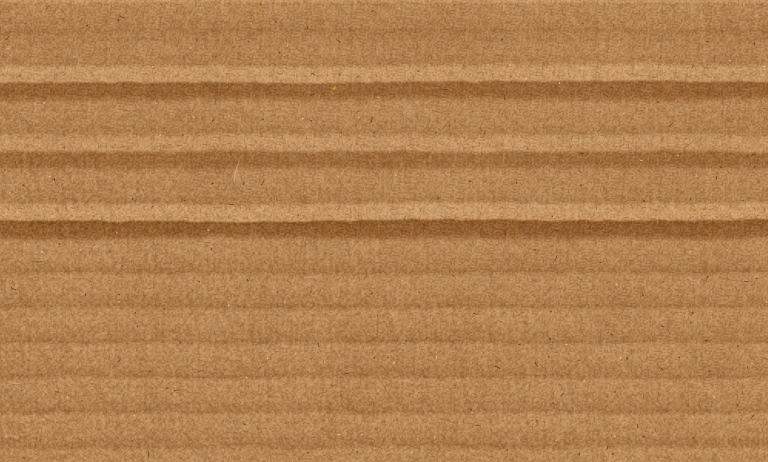
This texture is drawn by a Shadertoy shader. Its source:

```glsl
float hash(vec2 p) {
    return fract(sin(dot(p, vec2(127.1, 311.7))) * 43758.5);
}

float noise(vec2 p) {
    vec2 i = floor(p), f = fract(p);
    f = f * f * (3.0 - 2.0 * f);
    return mix(mix(hash(i), hash(i + vec2(1, 0)), f.x),
               mix(hash(i + vec2(0, 1)), hash(i + vec2(1, 1)), f.x), f.y);
}

// Coverage of a slightly bent stroke centred on the origin
float stroke(vec2 p, float angle, float halfLength, float halfWidth) {
    float c = cos(angle), s = sin(angle), pixel = 1.0 / iResolution.y;
    p = vec2(c * p.x + s * p.y, c * p.y - s * p.x);
    p.y += 0.12 * p.x * p.x / halfLength;
    float d = length(vec2(max(abs(p.x) - halfLength, 0.0), p.y));
    return 1.0 - smoothstep(halfWidth - 0.5 * pixel, halfWidth + 0.7 * pixel, d);
}

// One randomly turned fibre in some of the cells of a grid
float fibres(vec2 p, float cells, float density, float size, float width, float seed) {
    vec2 id = floor(p * cells) + seed * 17.3;
    vec2 offset = vec2(hash(id + 1.7), hash(id + 5.3)) - 0.5;
    vec2 local = (fract(p * cells) - 0.5 - 0.5 * offset) / cells;
    float halfLength = size * (0.3 + 0.7 * hash(id + 9.1));
    float present = step(hash(id + 3.9), density);
    return present * stroke(local, 6.283 * hash(id + 7.7), halfLength, width);
}

// Shading of the flutes, measured downwards in ridge units
float fluteShade(vec2 p) {
    float r = (1.0 - p.y - 0.0652) / 0.075;
    float row = floor(r + 0.25);
    r += 0.07 * (noise(vec2(p.x * 6.0, row * 7.0)) - 0.5)
       + 0.05 * (noise(vec2(p.x * 38.0, row * 3.0)) - 0.5);

    // Each ridge starts light and falls into shade at its lower edge
    float f = fract(r);
    float ridge = 0.03 * smoothstep(0.0, 0.14, f) - 0.03 * f - 0.05 * f * f * f * f
                - 0.02 * (1.0 - smoothstep(0.0, 0.14, f));
    float shade = 0.004 + ridge * mix(0.65, 1.0, smoothstep(5.8, 6.3, r));
    shade -= 0.035 * smoothstep(-0.1, 0.1, r) * (1.0 - smoothstep(0.1, 0.6, r));

    // Three deep creases, two ridges apart, with a lit lip above the shadow
    for (int i = 0; i < 3; i++) {
        float d = r - 1.5 - 2.0 * float(i);
        float depth = i == 0 ? 0.9 : i == 1 ? 0.7 : 1.0;
        float soft = i == 1 ? 0.09 : 0.05;
        float lip = smoothstep(-0.58, -0.42, d) * (1.0 - smoothstep(-soft, soft, d));
        float shadow = smoothstep(-soft, soft, d) * (1.0 - smoothstep(0.3, 0.6, d));
        shade += depth * (0.064 * lip - 0.112 * shadow)
               - (i == 2 ? 0.07 : 0.025) * smoothstep(-soft, soft, d) * exp(-7.0 * max(d, 0.0));
    }
    return shade + 0.05 * (1.0 - smoothstep(0.002, 0.01, 1.0 - p.y));
}

void mainImage(out vec4 fragColor, in vec2 fragCoord) {
    vec2 p = fragCoord / iResolution.y;
    float shade = fluteShade(p);

    // Paper pulp: broad blotches, upright streaks and fine grain
    shade += 0.02 * (noise(p * 9.0) - 0.5);
    shade += 0.03 * (noise(p * vec2(170.0, 36.0)) - 0.5);
    shade += 0.04 * (noise(p * 130.0 + 31.0) - 0.5);
    shade += 0.13 * (noise(p * 300.0 + 73.0) - 0.5);
    vec3 color = vec3(0.697, 0.507, 0.315) + shade * vec3(0.98, 1.06, 1.0);
    color += (noise(p * 140.0 + 11.0) - 0.5) * vec3(0.025, 0.0, -0.025);

    // Overlapping grids of russet and pale fibres
    for (int i = 0; i < 3; i++) {
        float k = float(i);
        vec2 q = p + k * vec2(0.37, 0.71);
        color = mix(color, vec3(0.54, 0.30, 0.12),
                    0.42 * fibres(q, 52.0, 0.55, 0.005, 0.0006, k + 1.0));
        color = mix(color, vec3(0.82, 0.67, 0.48),
                    0.3 * fibres(q, 60.0, 0.3, 0.003, 0.0006, k + 5.0));
    }

    // Sparse dark splinters, specks and bright flecks
    color = mix(color, vec3(0.26, 0.17, 0.10), 0.65 * fibres(p, 17.0, 0.12, 0.006, 0.0007, 11.0));
    color = mix(color, vec3(0.30, 0.19, 0.11), 0.7 * fibres(p, 29.0, 0.1, 0.0015, 0.0011, 13.0));
    color = mix(color, vec3(0.90, 0.81, 0.67), 0.7 * fibres(p, 25.0, 0.07, 0.0015, 0.0011, 17.0));

    // A pale scratch and a yellow fleck
    color = mix(color, vec3(0.82, 0.75, 0.66), 0.6 * stroke(p - vec2(0.509, 0.626), 1.35, 0.02, 0.001));
    color = mix(color, vec3(0.86, 0.60, 0.10), 0.8 * stroke(p - vec2(0.724, 0.809), 0.8, 0.002, 0.002));

    fragColor = vec4(color, 1.0);
}
```
